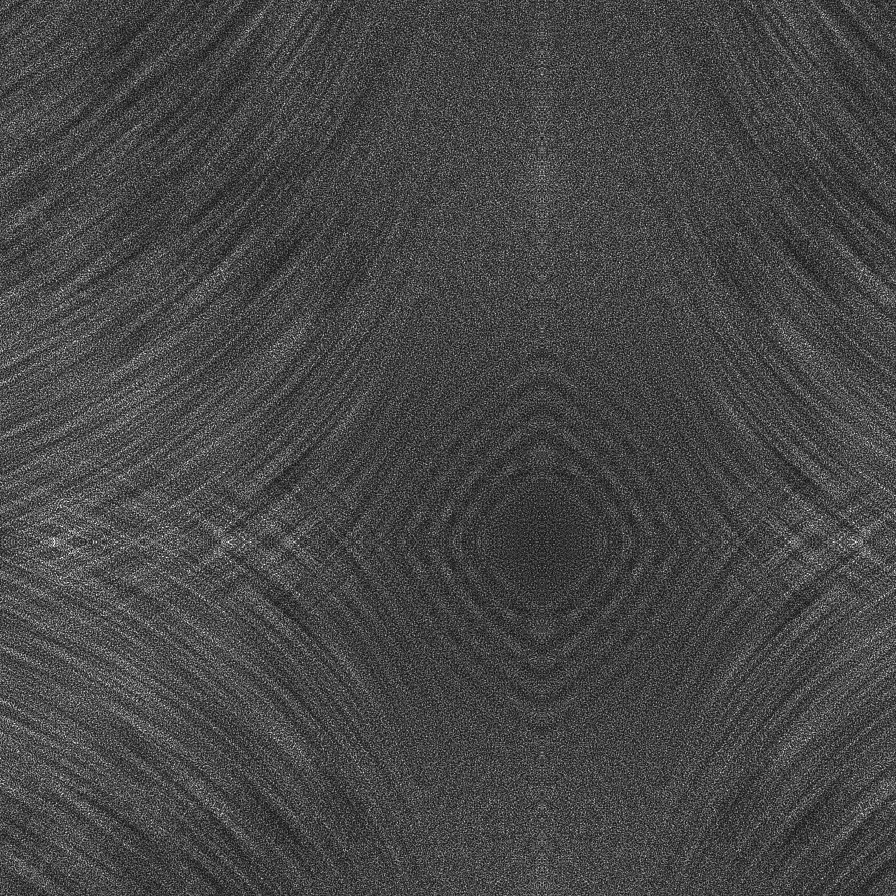
A WebGL 2 fragment shader for this pattern:

```glsl
#version 300 es
precision highp float;

uniform vec2 u_resolution;
out vec4 fragColor;

const vec2 CENTER = vec2(0.605, 0.395);

vec2 randomGradient(vec2 cell) {
    vec3 h = fract(cell.xyx * vec3(0.1031, 0.1030, 0.0973));
    h += dot(h, h.yzx + 33.33);
    float angle = 6.28318 * fract((h.x + h.y) * h.z);
    return vec2(cos(angle), sin(angle));
}

float gradientNoise(vec2 p) {
    vec2 cell = floor(p);
    vec2 f = p - cell;
    vec2 w = f * f * f * (f * (f * 6.0 - 15.0) + 10.0);
    float a = dot(randomGradient(cell), f);
    float b = dot(randomGradient(cell + vec2(1, 0)), f - vec2(1, 0));
    float c = dot(randomGradient(cell + vec2(0, 1)), f - vec2(0, 1));
    float d = dot(randomGradient(cell + vec2(1, 1)), f - vec2(1, 1));
    return mix(mix(a, b, w.x), mix(c, d, w.x), w.y);
}

vec2 rotate(vec2 p, float angle) {
    float c = cos(angle), s = sin(angle);
    return vec2(c * p.x - s * p.y, s * p.x + c * p.y);
}

float glow(vec2 p, vec2 spot, vec2 size) {
    vec2 d = (p - spot) / size;
    return exp(-dot(d, d));
}

// Bent diagonal threads that flatten away from the vertical axis
float threads(vec2 p) {
    float level = log(1.0 + 1.2 * p.y) / 1.2 + 0.27 * log(p.x + 0.04);
    float coarse = gradientNoise(vec2(level * 80.0 + 5.0, p.x * 7.0 + 7.3));
    float fine = gradientNoise(vec2(level * 150.0 + 31.0, p.x * 12.0));
    float hair = gradientNoise(vec2(level * 260.0 + 77.0, p.x * 16.0 + 3.1));
    float reach = smoothstep(0.05, 0.28, p.x) * smoothstep(-0.16, 0.0, p.y);
    return reach * (0.45 * coarse + 0.7 * fine + 0.5 * hair);
}

// Broken, flattened rings close to the center
float rings(vec2 q) {
    float radius = mix(length(q * vec2(1.0, 0.85)), (q.x + q.y) * 0.72, 0.6);
    float band = smoothstep(0.045, 0.07, radius) * (1.0 - smoothstep(0.08, 0.26, radius));
    float dashes = 0.5 + 1.6 * gradientNoise(vec2(radius * 45.0, (q.x - q.y) * 60.0));
    return band * dashes * sin(radius * 270.0 - 20.5);
}

// Slow light and dark regions
float shade(vec2 q) {
    float side = smoothstep(0.12, 0.5, q.x) * exp(-pow(q.y / (0.1 + 0.55 * q.x), 2.0));
    float diagonal = glow(rotate(q, -0.85), vec2(0.56, 0.0), vec2(0.15, 0.07));
    float upper = glow(q, vec2(0.0, 0.38), vec2(0.22, 0.15));
    float core = glow(q, vec2(0.0), vec2(0.055, 0.07));
    float light = 0.228 + 0.02 * smoothstep(0.05, 0.3, length(q));
    return light + 0.07 * side + 0.025 * upper - 0.03 * diagonal - 0.035 * core;
}

// Small bright knots on the mirror axes
float knots(vec2 q) {
    float light = 0.17 * glow(q, vec2(0.358, 0.0), vec2(0.008, 0.010));
    light += 0.06 * glow(q, vec2(0.415, 0.0), vec2(0.016, 0.010));
    light += 0.05 * glow(q, vec2(0.0, 0.404), vec2(0.016, 0.030));
    light += 0.07 * glow(q, vec2(0.0, 0.091), vec2(0.010, 0.006));
    return light + 0.03 * glow(q, vec2(0.0, 0.45), vec2(0.008, 0.20));
}

// Short crossed dashes over the upper and lower fields
float dashes(vec2 q) {
    vec2 d = rotate(q, 0.7);
    float wide = gradientNoise(d * vec2(130.0, 60.0) + 17.2);
    float narrow = gradientNoise(rotate(q, 0.35) * vec2(210.0, 110.0) + 43.7);
    return smoothstep(0.1, 0.3, q.y) * (wide + narrow);
}

// Dense mirrored speckle
float grain(vec2 q) {
    float a = gradientNoise(rotate(q, 0.55) * 540.0 + 413.4);
    float b = gradientNoise(rotate(q, 1.05) * 655.0 + 711.7);
    return a + b;
}

void main() {
    vec2 uv = gl_FragCoord.xy / u_resolution;
    vec2 q = abs(uv - CENTER);

    float weave = threads(q) + threads(q * vec2(1.0, -1.0));
    float light = shade(q) + knots(q);
    light *= exp(0.6 * weave + 0.25 * rings(q) + 0.2 * dashes(q));

    float speckle = grain(q);
    light *= 1.0 + 1.3 * speckle + 0.45 * speckle * speckle;
    fragColor = vec4(vec3(clamp(light, 0.04, 1.0)), 1.0);
}
```
